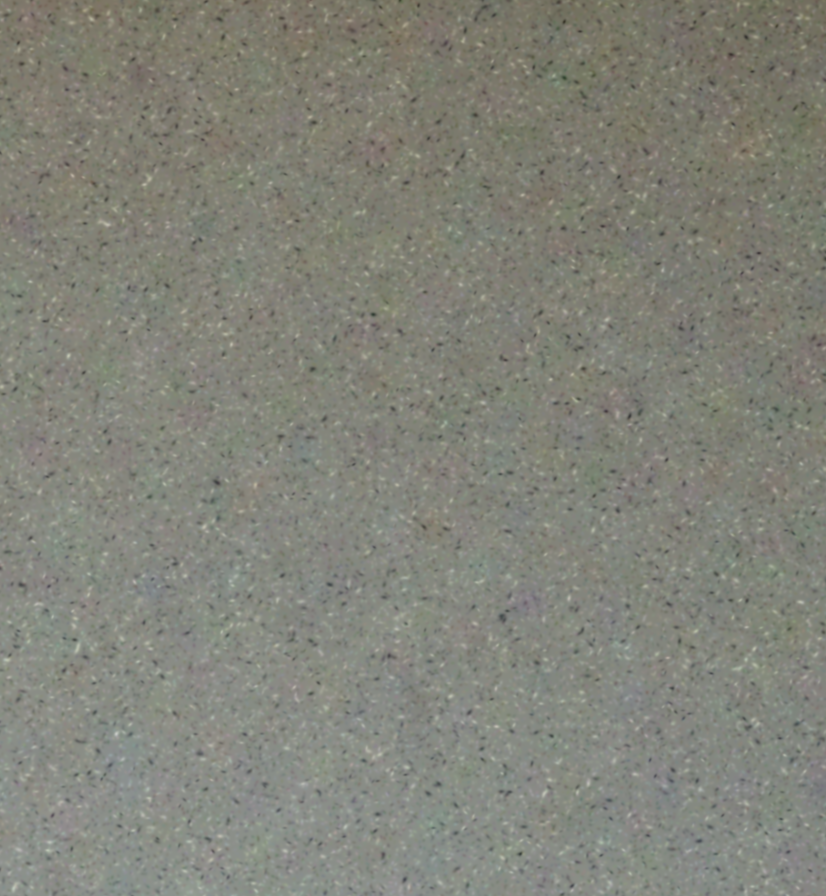
Give the GLSL for this texture, as a Shadertoy shader.

```glsl
// Speckled grey floor under a soft light that goes from warm shade at the top to cool grey below.
// Three layers of cellular flecks: wide colour blotches, fine grain, and sparse
// slanted dark and pale chips that gather in loose clusters.

const vec3 TOP_LEFT     = vec3(0.487, 0.469, 0.408);
const vec3 TOP_RIGHT    = vec3(0.442, 0.430, 0.366);
const vec3 BOTTOM_LEFT  = vec3(0.550, 0.570, 0.548);
const vec3 BOTTOM_RIGHT = vec3(0.518, 0.535, 0.512);
const float SHADE_CURVE = 0.72;    // below 1: the shade stays near the top

const vec3 DARK_CHIP  = vec3(-0.190, -0.190, -0.165);
const vec3 PALE_CHIP  = vec3(0.155, 0.155, 0.135);
const float DARK_SHARE = 0.48;
const float CHIP_COVER = 0.34;     // share of cells that hold a chip
const float CHIP_CELLS = 112.0;    // cells along the canvas height
const vec2 CHIP_SIZE   = vec2(0.42, 0.25);
const float CHIP_SLANT = 0.25;

const float GRAIN_CELLS   = 185.0;
const float GRAIN_TONE    = 0.060;
const float GRAIN_CHROMA  = 0.022;
const float BLOTCH_CELLS  = 24.0;
const float BLOTCH_TONE   = 0.014;
const float BLOTCH_CHROMA = 0.020;

vec4 hash4(vec2 cell, float seed) {
    vec4 h = fract(vec4(cell.xyx, seed) * vec4(0.1031, 0.1030, 0.0973, 0.1099));
    h += dot(h, h.wzxy + 33.33);
    return fract((h.xxyz + h.yzzw) * h.zywx);
}

// Soft oval, 1 at its centre.
float oval(vec2 offset, float angle, vec2 size) {
    float c = cos(angle), s = sin(angle);
    vec2 q = vec2(c * offset.x + s * offset.y, c * offset.y - s * offset.x) / size;
    return exp(-dot(q, q));
}

// Layered sines, about -1 to 1, for the loose clusters.
float clusters(vec2 p) {
    float wave = sin(p.x * 31.0 + 2.0 * sin(p.y * 23.0));
    wave += sin(p.y * 43.0 - p.x * 19.0 + 2.0 * sin(p.x * 37.0 + 1.3));
    wave += sin(p.x * 71.0 + p.y * 59.0 + 2.0 * sin(p.y * 47.0));
    return wave / 3.0;
}

// Every cell holds a soft spot of random tone and tint.
vec3 spots(vec2 p, float cells, float tone, float chroma, float seed) {
    vec2 home = floor(p * cells);
    vec3 sum = vec3(0.0);
    for (int y = -1; y <= 1; y++)
    for (int x = -1; x <= 1; x++) {
        vec2 cell = home + vec2(x, y);
        vec4 place = hash4(cell, seed);
        vec4 tint = hash4(cell, seed + 7.0) - 0.5;
        float cover = oval(p * cells - cell - place.xy, place.z * 3.14, vec2(0.48, 0.36));
        sum += cover * (2.0 * tone * tint.w + 2.0 * chroma * tint.xyz);
    }
    return sum;
}

// Sparse cells hold one dark or pale chip.
vec3 chips(vec2 p) {
    vec2 home = floor(p * CHIP_CELLS);
    vec3 sum = vec3(0.0);
    for (int y = -1; y <= 1; y++)
    for (int x = -1; x <= 1; x++) {
        vec2 cell = home + vec2(x, y);
        vec4 place = hash4(cell, 3.0);
        vec4 kind = hash4(cell, 11.0);
        float cover = CHIP_COVER * (1.0 + 0.6 * clusters(cell / CHIP_CELLS));
        float present = step(kind.x, cover);
        float angle = CHIP_SLANT + 2.4 * (place.z - 0.5);
        vec2 size = CHIP_SIZE * mix(0.65, 1.1, place.w);
        vec3 tone = kind.y < DARK_SHARE ? DARK_CHIP : PALE_CHIP;
        float strength = mix(0.35, 1.15, kind.z * kind.z);
        sum += present * strength * tone * oval(p * CHIP_CELLS - cell - place.xy, angle, size);
    }
    return sum;
}

void mainImage(out vec4 fragColor, in vec2 fragCoord) {
    vec2 uv = fragCoord / iResolution.xy;
    vec2 p = fragCoord / iResolution.y;

    // Light falling across the floor
    float down = pow(clamp(1.0 - uv.y, 0.0, 1.0), SHADE_CURVE);
    float across = uv.x * uv.x * (1.5 - 0.5 * uv.x);
    vec3 color = mix(mix(TOP_LEFT, TOP_RIGHT, across),
                     mix(BOTTOM_LEFT, BOTTOM_RIGHT, across), down);

    // Blotches, grain and chips
    color += spots(p, BLOTCH_CELLS, BLOTCH_TONE, BLOTCH_CHROMA, 19.0);
    color += spots(p, GRAIN_CELLS, GRAIN_TONE, GRAIN_CHROMA, 29.0);
    color += chips(p);

    fragColor = vec4(clamp(color, 0.0, 1.0), 1.0);
}
```
